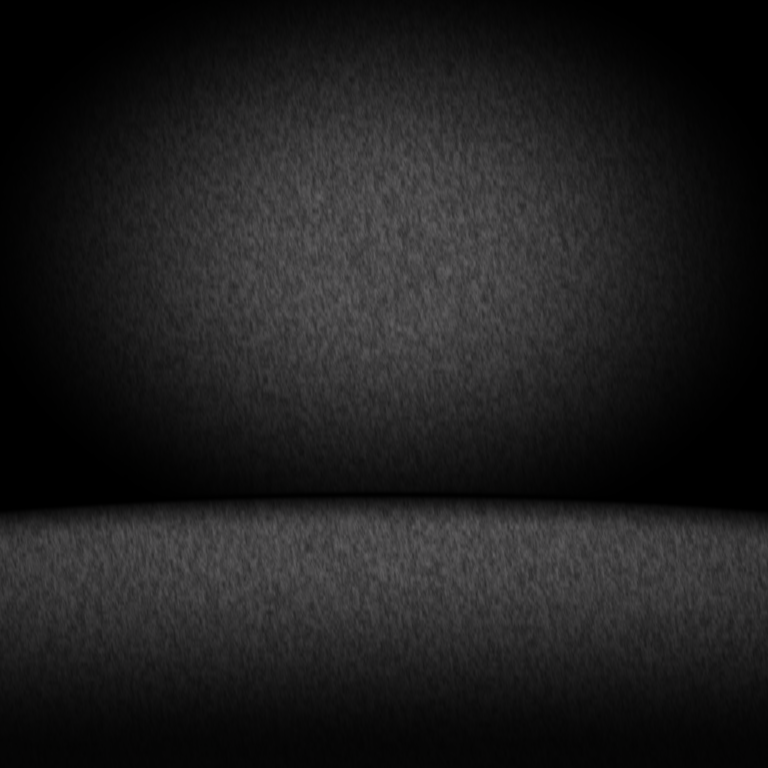
Give the GLSL for this background, as a WebGL 2 fragment shader.

```glsl
#version 300 es
precision highp float;
// A dark studio: a wall lit by a wide oval glow above a softly lit floor.
// Both lights are smooth ramps, split by a gently bowed horizon, and the
// surface is covered by stretched value noise that reads as brushed felt.

uniform vec2 u_resolution;
out vec4 fragColor;

const vec3 FELT_TINT = vec3(1.0, 0.985, 0.995);
const float WALL_PEAK = 0.285;
const float FLOOR_PEAK = 0.285;

// Integer hash of a lattice cell, from 0 to 1
float hash(vec2 cell) {
    uvec2 q = uvec2(ivec2(cell)) * uvec2(1597u, 3571u);
    uint n = (q.x ^ (q.y << 7)) * 7919u;
    n = (n ^ (n >> 15)) * 48271u;
    n = (n ^ (n >> 13)) * 69621u;
    return float((n ^ (n >> 16)) & 65535u) / 65535.0;
}

float valueNoise(vec2 p) {
    vec2 cell = floor(p);
    vec2 f = fract(p);
    f = f * f * (3.0 - 2.0 * f);
    float low = mix(hash(cell), hash(cell + vec2(1.0, 0.0)), f.x);
    float high = mix(hash(cell + vec2(0.0, 1.0)), hash(cell + 1.0), f.x);
    return mix(low, high, f.y);
}

// Layers of short upright fibres, centred on zero
float feltGrain(vec2 uv) {
    vec2 p = vec2(uv.x + 0.12 * uv.y, uv.y);
    vec2 frequency = vec2(250.0, 105.0);
    float amplitude = 0.55;
    float sum = 0.0;
    for (int i = 0; i < 3; i++) {
        sum += amplitude * (valueNoise(p * frequency + float(i) * 37.0 + 50.0) - 0.5);
        frequency *= 1.55;
        amplitude *= 0.75;
    }
    return sum;
}

// Oval light that fades to black at its rim
float wallLight(vec2 uv, vec2 centre, vec2 radius) {
    float d = length((uv - centre) / radius);
    return 1.0 - smoothstep(0.16, 1.06, d);
}

// Light on the floor: quick rise below the horizon, slow fall to the front
float floorLight(vec2 uv, float depth) {
    float rise = smoothstep(-0.012, 0.045, depth);
    float fall = mix(0.08, 1.0, smoothstep(0.02, 0.29, uv.y));
    float side = 1.0 - 0.9 * pow(abs(uv.x - 0.5), 2.0);
    return rise * fall * side;
}

void main() {
    vec2 uv = gl_FragCoord.xy / u_resolution;
    float offset = uv.x - 0.5;

    // Bowed horizon, with depth positive on the floor
    float horizon = 0.356 - 0.08 * offset * offset;
    float depth = horizon - uv.y;
    float onFloor = smoothstep(-0.001, 0.002, depth);

    float wall = WALL_PEAK * wallLight(uv, vec2(0.5, 0.67), vec2(0.515, 0.375));
    float ground = FLOOR_PEAK * floorLight(uv, depth);
    float light = mix(wall, ground, onFloor);

    // Thin contact shadow along the seam
    light *= 1.0 - 0.9 * exp(-pow(abs(depth) / 0.004, 2.0));

    // Felt texture
    light *= 1.0 + 0.62 * feltGrain(uv);
    fragColor = vec4(light * FELT_TINT, 1.0);
}
```
